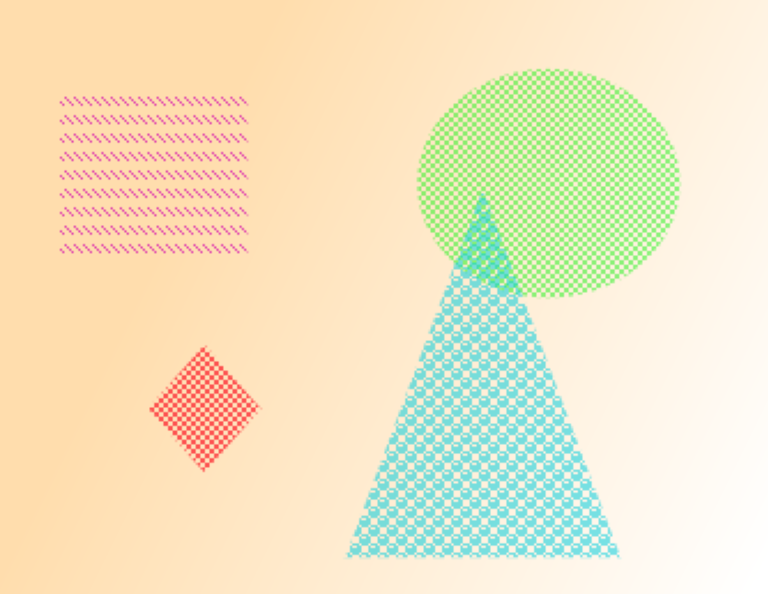
A Shadertoy shader for this background:

```glsl
// Four hatched translucent shapes (square, diamond, ellipse, triangle) on a peach gradient.

const float ROWS = 258.0; // canvas height in hatch cells; y runs downward from the top

const vec3 PEACH     = vec3(1.00, 0.868, 0.680);
const vec3 WHITE     = vec3(1.00, 1.00, 1.00);
const vec3 MAGENTA   = vec3(0.85, 0.14, 0.68);
const vec3 RED       = vec3(0.99, 0.14, 0.18);
const vec3 GREEN     = vec3(0.14, 0.95, 0.12);
const vec3 TURQUOISE = vec3(0.03, 0.81, 0.87);

// --- Shape distances, in cells ---
float boxDistance(vec2 p, vec2 center, vec2 halfSize) {
    vec2 d = abs(p - center) - halfSize;
    return max(d.x, d.y);
}

float diamondDistance(vec2 p, vec2 center, vec2 radii) {
    vec2 q = abs(p - center) / radii;
    return (q.x + q.y - 1.0) / length(1.0 / radii);
}

float ellipseDistance(vec2 p, vec2 center, vec2 radii) {
    vec2 q = (p - center) / radii;
    return (length(q) - 1.0) * min(radii.x, radii.y);
}

float edgeDistance(vec2 p, vec2 a, vec2 b) {
    vec2 e = normalize(b - a);
    return dot(p - a, vec2(e.y, -e.x));
}

float triangleDistance(vec2 p, vec2 apex, vec2 left, vec2 right) {
    return max(edgeDistance(p, apex, right),
           max(edgeDistance(p, right, left), edgeDistance(p, left, apex)));
}

float coverage(float d) {
    return clamp(0.5 - d, 0.0, 1.0);
}

// --- Hatches, evaluated on whole cells ---
float dashHatch(vec2 cell) {
    float row = mod(cell.y - 2.0, 8.0);
    float stroke = 1.0 - step(0.5, mod(cell.x - row, 4.0));
    return stroke * (1.0 - step(3.5, row));
}

float checkerHatch(vec2 cell) {
    vec2 square = floor((cell + 1.0) / 2.0);
    return 1.0 - mod(square.x + square.y, 2.0);
}

// Round five-cell ball with a short highlight above its middle
float ball(vec2 offset) {
    vec2 a = abs(offset);
    float body = step(max(a.x, a.y), 2.5) * step(a.x + a.y, 3.5);
    float shine = step(abs(offset.x + 0.5), 0.75) * step(abs(offset.y + 1.0), 0.5);
    return body * (1.0 - shine);
}

float sphereHatch(vec2 cell) {
    vec2 d = cell - vec2(6.0, 2.0);
    return max(ball(mod(d + 4.0, 8.0) - 4.0), ball(mod(d, 8.0) - 4.0));
}

// --- Composition ---
vec3 background(vec2 p) {
    float t = (p.x + 0.49 * p.y - 124.0) / 329.0;
    return mix(PEACH, WHITE, clamp(t, 0.0, 1.0));
}

vec3 scene(vec2 cell) {
    vec2 p = cell + 0.5;
    vec3 color = background(p);

    float square = coverage(boxDistance(p, vec2(66.7, 76.0), vec2(40.7, 35.0)));
    color = mix(color, MAGENTA, 0.78 * square * dashHatch(cell));

    float diamond = coverage(diamondDistance(p, vec2(88.8, 177.5), vec2(24.4, 27.7)));
    color = mix(color, RED, 0.76 * diamond * checkerHatch(cell));

    float ellipse = coverage(ellipseDistance(p, vec2(238.3, 79.6), vec2(57.0, 49.7)));
    color = mix(color, GREEN, 0.54 * ellipse * checkerHatch(cell));

    float cone = coverage(triangleDistance(p, vec2(209.6, 82.4),
                          vec2(150.0, 242.2), vec2(269.6, 242.2)));
    return mix(color, TURQUOISE, 0.55 * cone * sphereHatch(cell));
}

void mainImage(out vec4 fragColor, in vec2 fragCoord) {
    vec2 p = fragCoord / iResolution.y * ROWS;
    p.y = ROWS - p.y;

    // Blend the four nearest cells for soft hatch edges
    vec2 cell = floor(p - 0.5);
    vec2 f = fract(p - 0.5);
    f = mix(f, smoothstep(0.0, 1.0, f), 0.7);
    vec3 upper = mix(scene(cell), scene(cell + vec2(1.0, 0.0)), f.x);
    vec3 lower = mix(scene(cell + vec2(0.0, 1.0)), scene(cell + 1.0), f.x);
    fragColor = vec4(mix(upper, lower, f.y), 1.0);
}
```
